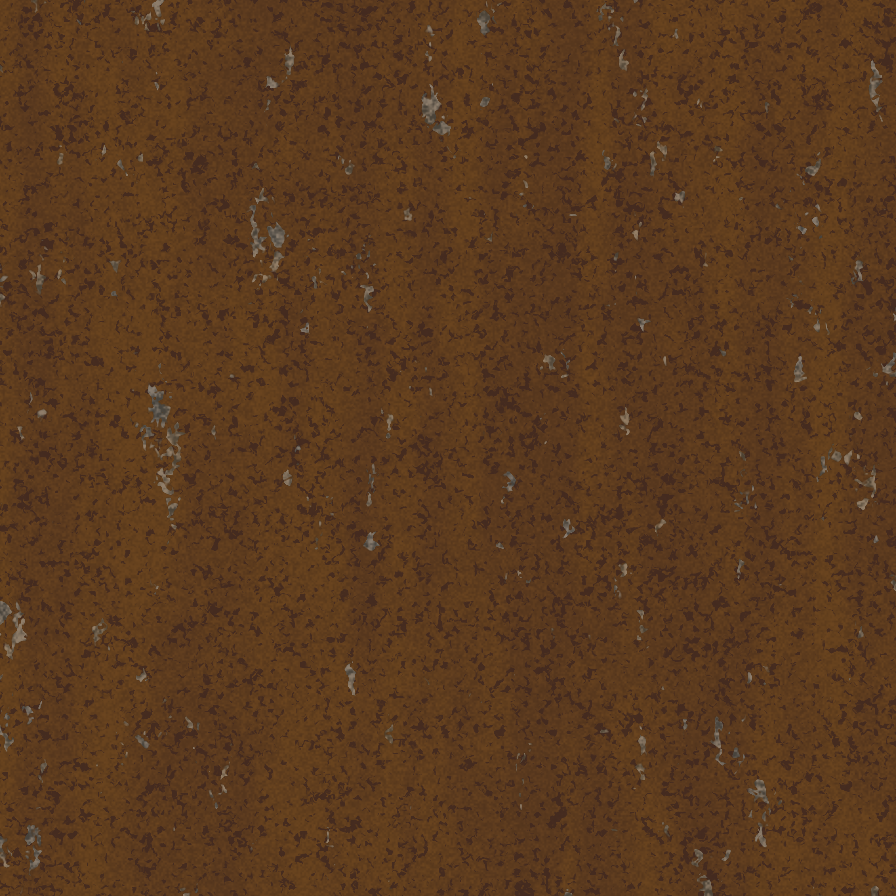
Write a WebGL 1 fragment shader that draws this texture.

```glsl
precision highp float;
// Rusted metal sheet: brown rust with vertical streaks, dark pits and bare grey flakes.

uniform vec2 u_resolution;

#define STREAK_SCALE vec2(27.0, 1.8)
#define PIT_SCALE 175.0
#define PIT_LEVEL 0.640
#define FLAKE_SCALE vec2(46.0, 17.0)
#define FLAKE_LEVEL 0.738
#define GRAIN_SCALE 470.0
#define GRAIN_AMOUNT 0.16
#define RUST_BROWN vec3(0.350, 0.222, 0.118)
#define RUST_ORANGE vec3(0.394, 0.253, 0.114)
#define PIT_COLOR vec3(0.252, 0.157, 0.124)
#define METAL_DARK vec3(0.290, 0.265, 0.225)
#define METAL_LIGHT vec3(0.580, 0.515, 0.440)

float hash(vec2 cell) {
  vec3 h = fract(vec3(cell.xyx) * 0.1031);
  h += dot(h, h.yzx + 33.33);
  return fract((h.x + h.y) * h.z);
}

float noise(vec2 p) {
  vec2 cell = floor(p);
  vec2 t = fract(p);
  t = t * t * (3.0 - 2.0 * t);
  float low = mix(hash(cell), hash(cell + vec2(1.0, 0.0)), t.x);
  float high = mix(hash(cell + vec2(0.0, 1.0)), hash(cell + vec2(1.0, 1.0)), t.x);
  return mix(low, high, t.y);
}

// Small displacement that breaks up the noise lattice.
vec2 ragged(vec2 p, float scale, float amount) {
  vec2 q = p * scale;
  return p + amount * (vec2(noise(q + 17.0), noise(q + 71.0)) - 0.5);
}

// Soft columns of brighter rust.
float streaks(vec2 p) {
  float wide = noise(p * STREAK_SCALE + 5.0);
  float narrow = noise(p * STREAK_SCALE * vec2(2.1, 2.6) + 41.0);
  float patches = noise(p * vec2(40.0, 24.0) + 23.0);
  return smoothstep(0.2, 0.85, 0.5 * wide + 0.25 * narrow + 0.25 * patches);
}

// Ragged dark specks joined by threads, thinner where the streaks lie.
float pits(vec2 p, float streak) {
  vec2 q = ragged(p, 250.0, 0.005) * PIT_SCALE;
  float n = 0.54 * noise(q) + 0.28 * noise(q * 1.9 + 9.0) + 0.18 * noise(q * 3.1 + 31.0);
  n += 0.05 * (noise(p * 26.0 + 57.0) - 0.5) - 0.05 * (streak - 0.5);
  return smoothstep(PIT_LEVEL - 0.05, PIT_LEVEL + 0.07, n);
}

// Height field whose peaks are the upright flakes of bare metal.
float flakeField(vec2 p) {
  vec2 q = ragged(p, 110.0, 0.007) * FLAKE_SCALE;
  float n = 0.44 * noise(q + 3.0) + 0.24 * noise(q * vec2(1.9, 2.4) + 13.0);
  n += 0.18 * noise(q * vec2(3.7, 6.5) + 29.0) + 0.14 * noise(q * vec2(6.5, 14.0) + 47.0);
  return n + 0.12 * (noise(p * vec2(17.0, 5.0) + 83.0) - 0.5);
}

vec3 metal(vec2 p) {
  float tone = 0.25 * noise(p * 60.0 + 7.0) + 0.4 * noise(p * 200.0) + 0.35 * noise(p * 420.0);
  vec3 color = mix(METAL_DARK, METAL_LIGHT, smoothstep(0.2, 0.8, tone));
  float tint = noise(p * 30.0 + 61.0) - 0.5;
  return color + tint * vec3(0.05, 0.0, -0.06);
}

void main() {
  vec2 p = gl_FragCoord.xy / u_resolution.y;

  // Rust with streaks and fine grain
  float streak = streaks(p);
  float grain = 0.65 * noise(p * GRAIN_SCALE) + 0.35 * noise(p * GRAIN_SCALE * 0.57 + 19.0) - 0.5;
  vec3 color = mix(RUST_BROWN, RUST_ORANGE, clamp(streak + 0.9 * grain, 0.0, 1.0));
  color *= 1.0 + GRAIN_AMOUNT * grain;

  // Dark pits
  color = mix(color, PIT_COLOR, 0.85 * pits(p, streak));

  // Bare metal flakes with a thin dark rim
  float field = flakeField(p);
  float rim = smoothstep(FLAKE_LEVEL - 0.02, FLAKE_LEVEL, field);
  float flake = smoothstep(FLAKE_LEVEL - 0.008, FLAKE_LEVEL + 0.03, field);
  color = mix(color * (1.0 - 0.08 * rim), metal(p), 0.92 * flake);

  gl_FragColor = vec4(color, 1.0);
}
```
